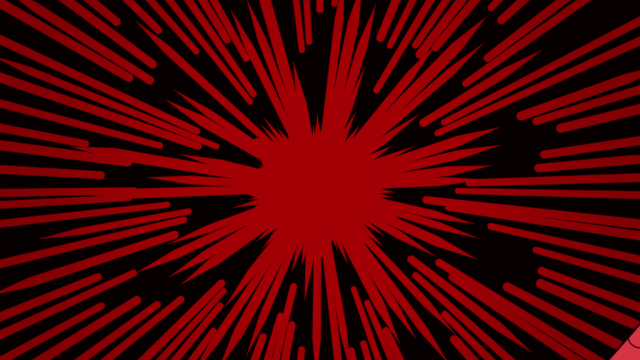
Give the GLSL for this background, as a Shadertoy shader.

```glsl
const float TAU = 6.2831853;

// Layout, in units of the canvas height
const vec2  BURST_CENTER  = vec2(0.497, 0.479);  // fraction of the canvas
const vec2  CORE_RADII    = vec2(0.172, 0.138);
const float CORE_SWELL    = 0.42;                // extra core reach along lobes
const float LOBES         = 11.0;
const float LOBE_ANGLE    = 0.21;
const float SPEAR_COUNT   = 66.0;
const float BAR_COUNT     = 99.0;
const float ANGLE_JITTER  = 0.6;
const float SPEAR_WIDTH   = 0.0105;
const float BAR_WIDTH     = 0.0075;
const float WIDTH_GROWTH  = 0.0055;
const float TIP_LENGTH    = 0.12;

// Colours
const vec3 NIGHT       = vec3(0.025, 0.0, 0.002);
const vec3 RED_CORE    = vec3(0.635, 0.0, 0.016);
const vec3 RED_FAR     = vec3(0.50, 0.0, 0.014);
const vec3 CORNER_PINK = vec3(0.84, 0.20, 0.27);
const vec3 INK         = vec3(0.08, 0.0, 0.02);

float hash(float n, float seed) {
    return fract(sin(n * 12.9898 + seed * 78.233) * 43758.5453);
}

float coverage(float d, float pixel) {
    return 1.0 - smoothstep(-pixel, pixel, d);
}

// 1 along the long lobes of the burst, 0 in the gaps between them
float lobe(float angle) {
    return 0.5 + 0.5 * cos(LOBES * (angle - LOBE_ANGLE));
}

// Streak along +x: rounded at its start, pointed at its end
float streakDistance(vec2 q, float start, float end, float width) {
    float halfWidth = width + WIDTH_GROWTH * max(q.x, 0.0);
    float tip = min(TIP_LENGTH, 0.4 * end);
    halfWidth *= clamp((end - q.x) / tip, 0.0, 1.0);
    float body = abs(q.y) - halfWidth;
    float cap = length(vec2(min(q.x - start, 0.0), q.y)) - halfWidth;
    return max(max(body, cap), q.x - end);
}

// Spears grow out of the core, longest along the lobes
vec2 spearSpan(float id, float angle) {
    float reach = mix(0.20, 0.56, smoothstep(0.08, 0.75, lobe(angle)));
    float stretch = mix(0.82, 1.25, hash(id, 2.0));
    return vec2(0.0, reach * stretch);
}

// Bars hang in the outer field and start closest in the gaps
vec2 barSpan(float id, float angle) {
    float start = mix(0.27, 0.56, lobe(angle)) + 0.2 * hash(id, 3.0);
    float extent = mix(0.38, 1.5, hash(id, 4.0));
    return vec2(start, start + extent);
}

// Nearest streak in a ring of jittered angular cells
float streakRing(vec2 p, float count, bool isBar) {
    float cell = floor(atan(p.y, p.x) / TAU * count);
    float nearest = 1e3;
    for (float k = -2.0; k <= 2.0; k++) {
        float id = mod(cell + k, count);
        float jitter = ANGLE_JITTER * (hash(id, count) - 0.5);
        float angle = (id + 0.5 + jitter) / count * TAU;
        vec2 axis = vec2(cos(angle), sin(angle));
        vec2 q = vec2(dot(p, axis), axis.x * p.y - axis.y * p.x);
        vec2 span = isBar ? barSpan(id, angle) : spearSpan(id, angle);
        float width = isBar ? BAR_WIDTH : SPEAR_WIDTH;
        width *= mix(0.8, 1.25, hash(id, 5.0));
        nearest = min(nearest, streakDistance(q, span.x, span.y, width));
    }
    return nearest;
}

// Ellipse that swells into the lobes
float coreDistance(vec2 p) {
    float swell = 1.0 + CORE_SWELL * lobe(atan(p.y, p.x));
    return (length(p / CORE_RADII) - swell) * CORE_RADII.y * 0.5;
}

// Inked pink wedge, measured from the lower right corner
vec3 addCorner(vec3 color, vec2 q, float pixel) {
    float wedge = dot(q, vec2(0.751, 0.661)) - 0.066;
    float crease = abs(length(q - vec2(0.0, 0.068)) - 0.034) - 0.0015;
    float outline = abs(wedge) - 0.0025;
    vec3 fill = mix(CORNER_PINK, INK, coverage(crease, pixel));
    color = mix(color, fill, coverage(wedge, pixel));
    return mix(color, INK, coverage(outline, pixel));
}

void mainImage(out vec4 fragColor, in vec2 fragCoord) {
    float pixel = 1.0 / iResolution.y;
    vec2 canvas = iResolution.xy * pixel;
    vec2 uv = fragCoord * pixel;
    vec2 p = uv - BURST_CENTER * canvas;

    // Burst silhouette
    float burst = coreDistance(p);
    burst = min(burst, streakRing(p, SPEAR_COUNT, false));
    burst = min(burst, streakRing(p, BAR_COUNT, true));

    // Red dims away from the core
    vec3 red = mix(RED_CORE, RED_FAR, smoothstep(0.3, 0.95, length(p)));
    vec3 color = mix(NIGHT, red, coverage(burst, pixel));

    color = addCorner(color, vec2(canvas.x - uv.x, uv.y), pixel);
    fragColor = vec4(color, 1.0);
}
```
